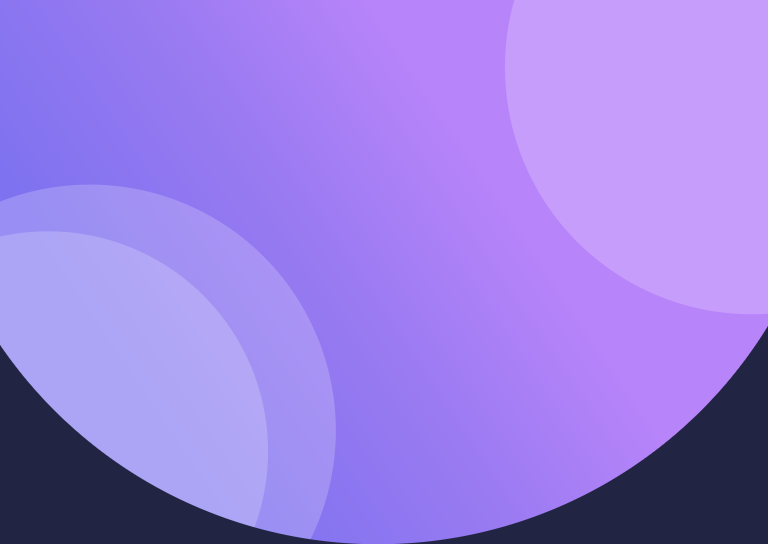
This background is drawn by a Shadertoy shader. Its source:

```glsl
// A large disc with a diagonal blue-to-pink gradient hangs over a dark navy ground.
// Three translucent white discs lie on it, each clipped by the large one.
// Distances are in canvas widths, and every edge is smoothed over one pixel.

// Coverage of a disc, from 0 outside to 1 inside
float disc(vec2 p, vec2 center, float radius) {
    float signedDistance = length(p - center) - radius;
    return clamp(0.5 - signedDistance * iResolution.x, 0.0, 1.0);
}

// Three-stop gradient running towards the upper right
vec3 diagonalGradient(vec2 p) {
    vec3 blue   = vec3(0.494, 0.447, 0.941);
    vec3 violet = vec3(0.596, 0.478, 0.945);
    vec3 pink   = vec3(0.722, 0.518, 0.980);
    float along = dot(p, vec2(0.83, 0.56)) - 0.396;
    vec3 color = mix(blue, violet, clamp((along + 0.13) / 0.28, 0.0, 1.0));
    return mix(color, pink, clamp((along - 0.15) / 0.256, 0.0, 1.0));
}

void mainImage(out vec4 fragColor, in vec2 fragCoord) {
    vec2 p = fragCoord / iResolution.x;
    // Keep the layout anchored to the middle height of the canvas
    p.y += 0.3535 - 0.5 * iResolution.y / iResolution.x;

    vec3 navy = vec3(0.129, 0.141, 0.259);
    vec3 white = vec3(1.0);
    vec3 color = diagonalGradient(p);

    // Translucent discs: upper right, then the overlapping pair at lower left
    color = mix(color, white, 0.2 * disc(p, vec2(0.979, 0.620), 0.3215));
    color = mix(color, white, 0.2 * disc(p, vec2(0.117, 0.147), 0.3203));
    color = mix(color, white, 0.2 * disc(p, vec2(0.0625, 0.120), 0.2865));

    // Clip everything to the large disc
    color = mix(navy, color, disc(p, vec2(0.492, 0.595), 0.596));

    fragColor = vec4(color, 1.0);
}
```
